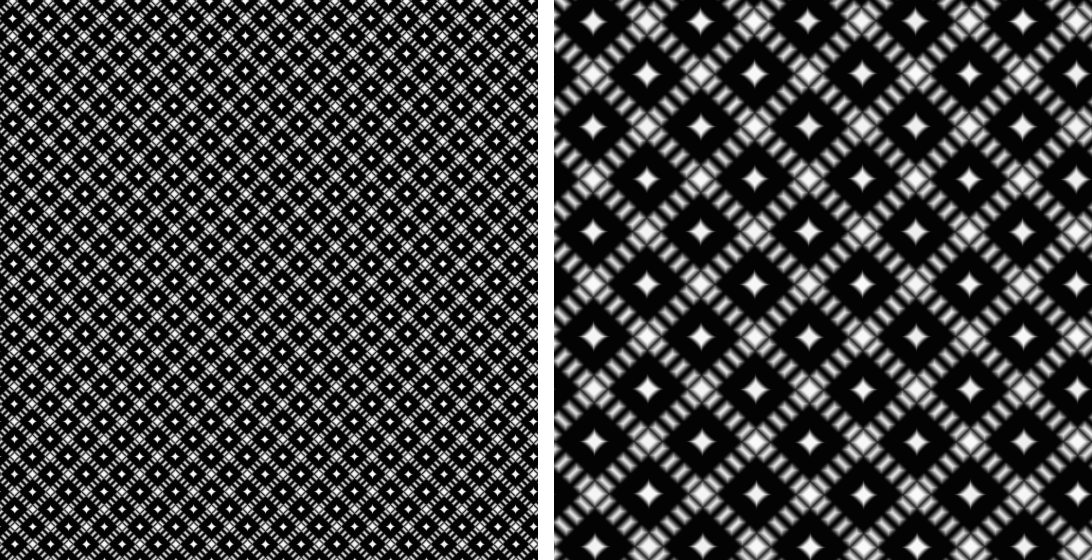
Left, the full canvas; right, a detail of the centre.
Write a Shadertoy shader that draws this pattern.

```glsl
const vec2 REPEATS = vec2(15.03, 15.98);     // repeats across and down
const vec2 ANCHOR = vec2(0.391, 0.5914);     // canvas position of one knot
const vec3 GROUND = vec3(0.012);
const vec3 THREAD = vec3(0.98);
const float LEAN = 0.004;                    // drift of the columns
const float WARP = 0.016;                    // cloth wobble, in repeats
const float RUNGS = 5.0;                     // steps from knot to knot
const float RUNG_HALF_LENGTH = 0.108;
const float RUNG_HALF_WIDTH = 0.044;
const float RUNG_TONE = 0.93;
const float KNOT_HALF = 0.106;
const float STAR_RADIUS = 0.155;
const float STAR_POWER = 0.82;               // below one gives concave sides
const float SOFTNESS = 0.056;                // blur of the weave, in lattice units
const float WEAR = 0.1;

vec2 hash2(vec2 p) {
    p = vec2(dot(p, vec2(127.1, 311.7)), dot(p, vec2(269.5, 183.3)));
    return fract(sin(p) * 43758.5) * 2.0 - 1.0;
}

float gradientNoise(vec2 p) {
    vec2 i = floor(p), f = fract(p);
    vec2 w = f * f * f * (f * (f * 6.0 - 15.0) + 10.0);
    vec2 e = vec2(0.0, 1.0);
    float a = dot(hash2(i), f);
    float b = dot(hash2(i + e.yx), f - e.yx);
    float c = dot(hash2(i + e.xy), f - e.xy);
    float d = dot(hash2(i + e.yy), f - e.yy);
    return mix(mix(a, b, w.x), mix(c, d, w.x), w.y);
}

float boxDistance(vec2 p, vec2 halfSize) {
    vec2 q = abs(p) - halfSize;
    return length(max(q, 0.0)) + min(max(q.x, q.y), 0.0);
}

// Short bars across a lattice line, left out where the knots sit
float rungDistance(float along, float across) {
    float rung = round(along * RUNGS);
    float d = boxDistance(vec2(along - rung / RUNGS, across),
                          vec2(RUNG_HALF_WIDTH, RUNG_HALF_LENGTH));
    return mod(rung, RUNGS) < 0.5 ? 1.0 : d;
}

float starDistance(vec2 p, float radius) {
    vec2 q = pow(abs(p), vec2(STAR_POWER));
    return pow(q.x + q.y, 1.0 / STAR_POWER) - radius;
}

float cover(float d, float blur) {
    return 1.0 - smoothstep(-blur, blur, d);
}

void mainImage(out vec4 fragColor, in vec2 fragCoord) {
    vec2 canvas = fragCoord / iResolution.xy;
    vec2 cell = (canvas - ANCHOR) * REPEATS;
    cell.x += LEAN * cell.y;
    cell += WARP * vec2(gradientNoise(canvas * 7.0),
                        gradientNoise(canvas * 7.0 + 31.0));

    // Diagonal lattice: knots at whole numbers, stars halfway between
    vec2 lattice = vec2(cell.x + cell.y, cell.x - cell.y);
    vec2 knotId = round(lattice);
    vec2 starId = floor(lattice);
    vec2 fromKnot = lattice - knotId;
    vec2 fromStar = lattice - starId - 0.5;
    vec2 upright = vec2(fromStar.x + fromStar.y, fromStar.x - fromStar.y) * 0.7071;

    float pixel = (REPEATS.x / iResolution.x + REPEATS.y / iResolution.y) * 0.7;
    float blur = max(SOFTNESS, pixel);
    float uneven = gradientNoise(lattice * 2.3);
    vec2 starWear = hash2(starId + 0.5);

    // Ladders, knots and stars
    float ladder = min(rungDistance(fromKnot.x, fromKnot.y),
                       rungDistance(fromKnot.y, fromKnot.x));
    float rungs = cover(ladder, blur) * (RUNG_TONE + WEAR * uneven);
    float knots = cover(boxDistance(fromKnot, vec2(KNOT_HALF)), blur)
                * (1.0 - 0.3 * WEAR * abs(hash2(knotId).x));
    float radius = STAR_RADIUS * (1.0 + 0.5 * WEAR * starWear.x);
    float stars = cover(starDistance(upright, radius), blur * 1.2)
                * (1.0 - 0.5 * WEAR * abs(starWear.y));

    float light = max(rungs, max(knots, stars));
    fragColor = vec4(mix(GROUND, THREAD, clamp(light, 0.0, 1.0)), 1.0);
}
```
